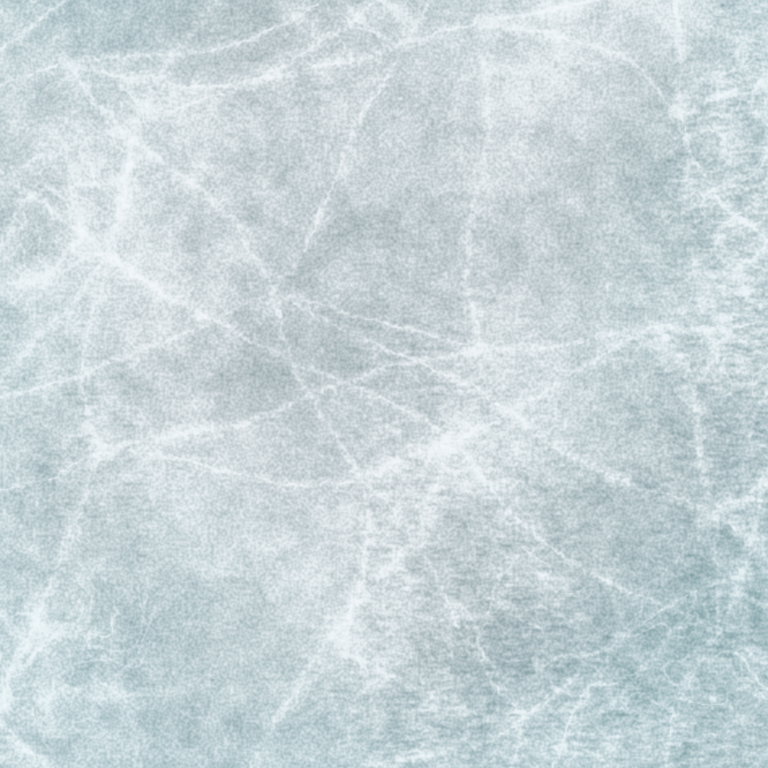
A WebGL 2 fragment shader for this texture:

```glsl
#version 300 es
precision highp float;

uniform vec2 u_resolution;
out vec4 fragColor;

const vec3 DEEP = vec3(0.63, 0.70, 0.72);
const vec3 PALE = vec3(0.86, 0.895, 0.91);
const vec3 WARM_SHIFT = vec3(0.012, 0.002, 0.0);
const vec3 COOL_SHIFT = vec3(-0.028, 0.004, 0.004);
const float BASE_TONE = 0.56;
const float CLOUD_GAIN = 0.57;
const float STAIN_GAIN = 0.18;
const float MOTTLE_GAIN = 0.45;
const float GRAIN_GAIN = 0.46;
const float WEAVE_GAIN = 0.52;
const float CRACK_CELLS = 4.0;
const float CRACK_CHANCE = 0.54;
const float CRACK_CORE = 0.012;
const float CRACK_HALO = 0.038;
const float CRACK_GAIN = 0.62;
const float WISP_GAIN = 0.46;
const float HIGHLIGHT_ROOM = 0.40;
const vec2 WARM_CENTRE = vec2(0.48, 0.64);

vec2 hash2(vec2 p) {
    vec3 h = fract(p.xyx * vec3(0.1031, 0.1030, 0.0973));
    h += dot(h, h.yzx + 33.33);
    return fract((h.xx + h.yz) * h.zy);
}

vec2 gradient(vec2 cell) {
    float angle = 6.2832 * hash2(cell + 91.0).x;
    return vec2(cos(angle), sin(angle));
}

float noise(vec2 p) {
    vec2 i = floor(p), f = p - i;
    vec2 u = f * f * f * (f * (f * 6.0 - 15.0) + 10.0);
    vec2 e = vec2(1.0, 0.0);
    float low = mix(dot(gradient(i), f), dot(gradient(i + e), f - e), u.x);
    float high = mix(dot(gradient(i + e.yx), f - e.yx), dot(gradient(i + 1.0), f - 1.0), u.x);
    return mix(low, high, u.y);
}

float fbm(vec2 p) {
    float sum = 0.0, amp = 1.0;
    for (int k = 0; k < 5; k++) {
        sum += amp * noise(p);
        p = mat2(1.6, 1.2, -1.2, 1.6) * p + 17.3;
        amp *= 0.52;
    }
    return sum;
}

vec2 crackNode(vec2 cell) {
    return cell + 0.5 + 0.7 * (hash2(cell + 23.0) - 0.5);
}

// One slightly bowed crack: bright core, soft halo, tapered ends
float crackLine(vec2 q, vec2 a, vec2 b, vec2 rnd) {
    vec2 along = b - a, rel = q - a;
    float len = length(along);
    float h = dot(rel, along) / (len * len);
    float hc = clamp(h, 0.0, 1.0);
    float side = (along.x * rel.y - along.y * rel.x) / len;
    side -= (rnd.x - 0.5) * 0.24 * hc * (1.0 - hc) * len;
    float d = length(vec2(side, (h - hc) * len));
    float width = mix(0.7, 1.3, rnd.y) * mix(1.15, 0.75, hc);
    float core = exp(-pow(d / (CRACK_CORE * width), 2.0));
    float halo = exp(-pow(d / (CRACK_HALO * width), 2.0));
    return (0.62 * core + 0.40 * halo) * mix(1.0, 0.5, hc * rnd.x);
}

// Network of cracks linking scattered nodes
float cracks(vec2 p) {
    vec2 links[6] = vec2[6](vec2(1, 0), vec2(0, 1), vec2(1, 2), vec2(2, -1), vec2(2, 1), vec2(1, -1));
    vec2 q = p * CRACK_CELLS + 2.0;
    q += 0.32 * vec2(noise(q * 0.8), noise(q * 0.8 + 40.0));
    q += 0.028 * vec2(noise(q * 6.0 + 8.0), noise(q * 6.0 + 60.0));
    q += 0.018 * vec2(noise(q * 27.0), noise(q * 27.0 + 70.0));
    vec2 home = floor(q);
    float gap = 1.0;
    for (int y = -2; y <= 1; y++)
    for (int x = -2; x <= 0; x++) {
        vec2 cell = home + vec2(x, y);
        vec2 start = crackNode(cell);
        int turn = hash2(cell + 57.0).x < 0.5 ? 0 : 2;
        for (int k = 0; k < 4; k++) {
            vec2 rnd = hash2(cell * 3.0 + float(k) * 37.0 + 11.0);
            if (rnd.x > CRACK_CHANCE) continue;
            rnd.x /= CRACK_CHANCE;
            vec2 link = links[k < 2 ? k : k + turn];
            gap *= 1.0 - 0.9 * crackLine(q, start, crackNode(cell + link), rnd);
        }
    }
    return (1.0 - gap) * clamp(0.85 + 0.8 * noise(q * 5.0) + 0.9 * noise(q * 26.0), 0.0, 1.4);
}

// Feathery curled filaments gathered in patches
float wisps(vec2 p) {
    vec2 q = p + 0.035 * vec2(fbm(p * 8.0), fbm(p * 8.0 + 50.0));
    float fine = smoothstep(0.08, 0.0, abs(noise(q * vec2(17.0, 21.0))));
    float broad = smoothstep(0.10, 0.0, abs(noise(q * 10.0 + 30.0)));
    float patches = noise(p * 3.6 + 5.0) + 0.35 * length(p - WARM_CENTRE);
    return (0.6 * fine + 0.7 * broad) * smoothstep(0.22, 0.55, patches);
}

void main() {
    vec2 p = gl_FragCoord.xy / u_resolution.y;
    float cool = smoothstep(0.2, 0.75, length(p - WARM_CENTRE) + 0.25 * noise(p * 3.0 + 14.0));

    // Clouds, soft-edged stains and mottling
    float tone = BASE_TONE + CLOUD_GAIN * fbm(p * 2.6 + 3.0);
    tone += STAIN_GAIN * smoothstep(-0.03, 0.08, fbm(p * vec2(3.4, 4.2) + 27.0));
    tone += MOTTLE_GAIN * fbm(p * 26.0 + 9.0) * (0.75 + 0.6 * noise(p * 5.0));
    tone -= 0.25 * smoothstep(0.55, 0.0, length(p - vec2(0.95, 0.05)));

    // Fine grain and horizontal weave
    vec2 thread = p + 0.004 * vec2(0.0, noise(p * 22.0));
    float weave = noise(thread * vec2(42.0, 125.0)) + 0.6 * noise(thread * vec2(90.0, 215.0));
    tone += WEAVE_GAIN * weave * smoothstep(-0.4, 0.4, noise(p * 2.2 + 6.0) + 0.4 * (p.x - p.y));
    tone += GRAIN_GAIN * (noise(p * 237.0) + 0.6 * noise(p.yx * 161.0 + 33.0) + 0.4 * noise(p * 93.0 + 71.0));

    // Sparse dark and bright specks
    float speck = noise(p * 74.0 + 19.0);
    tone += 0.25 * smoothstep(0.48, 0.64, speck) - 0.30 * smoothstep(0.50, 0.64, -speck);

    // Cracks and wisps lighten the surface
    tone += CRACK_GAIN * cracks(p) + WISP_GAIN * wisps(p);
    tone = tone > 1.0 ? 1.0 + HIGHLIGHT_ROOM * (1.0 - exp((1.0 - tone) / HIGHLIGHT_ROOM)) : tone;

    vec3 colour = mix(DEEP, PALE, max(tone, -0.4));
    colour += mix(WARM_SHIFT, COOL_SHIFT, cool) * (1.2 - 0.6 * clamp(tone, 0.0, 1.2));
    fragColor = vec4(clamp(colour, 0.0, 1.0), 1.0);
}
```
